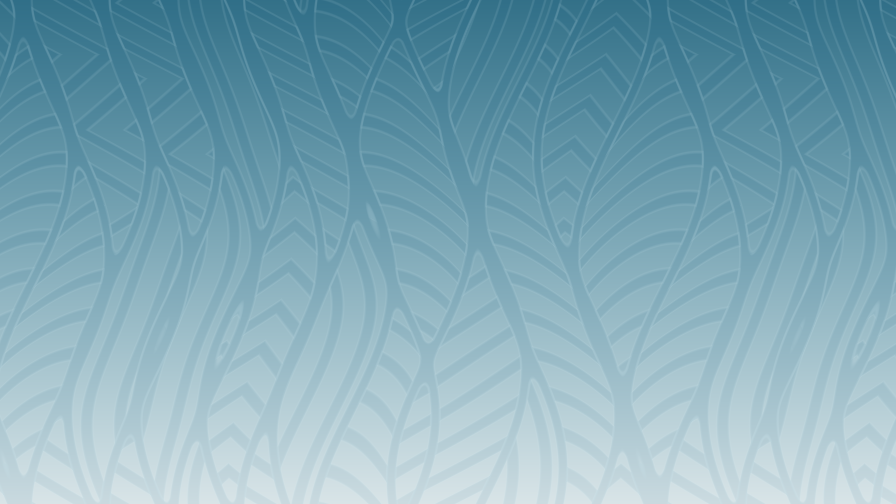
Give the GLSL for this pattern, as a WebGL 1 fragment shader.

```glsl
precision highp float;
// Woven wavy strands with striped leaf cells between them, over a vertical blue fade.
uniform vec2 u_resolution;

#define PERIOD 1.262         // width of one repeat, in canvas heights
#define WAVELENGTH 1.02      // height of one strand wave
#define SWAY 0.081           // sideways reach of a strand
#define STRAND_HALF 0.0085
#define STRIPE_HALF 0.0108
#define STRIPE_STEP 0.062
#define LINE_HALF 0.0021
#define MERGE 165.0          // higher gives sharper strand junctions
#define WALL_SOFTNESS 45.0   // lower rounds the stripes that follow a wall
#define SHADE vec3(0.13, 0.40, 0.53)
#define GLOW vec3(0.82, 0.92, 0.95)

const float TAU = 6.2831853;
const float STRANDS = 16.0;  // strands in one repeat, set in pairs

// Strand centre in x and its slope at depth y, for a running strand index
vec2 strand(float index, float y) {
  float k = mod(index, STRANDS);
  float pair = floor(k / 2.0);
  float side = mod(k, 2.0) * 2.0 - 1.0;
  float centre = (pair + 0.4) * PERIOD / 8.0 + 0.036 * cos(TAU * pair / 8.0 - 0.3);
  centre += side * 0.037 + floor(index / STRANDS) * PERIOD;
  // One pair opens the opposite way to the rest
  float spread = abs(pair - 5.0) < 0.5 ? -0.19 : 0.1;
  float crest = 0.41 + 0.51 * smoothstep(3.3, 7.0, pair) + side * spread;
  float angle = TAU * (y - crest) / WAVELENGTH;
  return vec2(centre + SWAY * cos(angle), -SWAY * TAU / WAVELENGTH * sin(angle));
}

// Scalar field whose level bands become the stripes of a cell
float stripeField(float cell, float y, float across, float fromLeft, float fromRight) {
  float kind = mod(cell, 6.0);
  float lean = mod(floor(cell / 2.0), 2.0) * 2.0 - 1.0;
  if (kind < 0.5) return (y - lean * 0.65 * across) / 1.19;
  if (kind < 1.5) return (y - 0.85 * abs(across)) / 1.31;
  if (kind < 2.5) return (lean > 0.0 ? fromLeft : fromRight) / 1.06;
  if (kind < 3.5) return (y - lean * 0.7 * across - 4.0 * across * across) / 1.24;
  if (kind < 4.5) {
    float zigzag = abs(fract(y / 0.3 + cell * 0.37) - 0.5) * 0.3;
    return (zigzag + lean * 0.65 * across) / 1.19;
  }
  return (y - lean * (0.55 * across + 0.015 * sin(35.0 * across))) / 1.2;
}

// Shade the inside of a shape and trace its edge with a pale line
vec3 paint(vec3 base, float edge, float depth, float pixel) {
  float inside = 1.0 - smoothstep(-pixel, pixel, edge);
  float line = 1.0 - smoothstep(LINE_HALF - pixel, LINE_HALF + pixel, abs(edge));
  vec3 shaded = mix(base, SHADE, inside * depth);
  return mix(shaded, GLOW, line * 0.11);
}

void main() {
  vec2 p = gl_FragCoord.xy / u_resolution.y;
  float y = 1.0 - p.y;
  float pixel = 0.8 / u_resolution.y;

  // Gather the strands: joined distance, soft walls, cell width and cell number
  float joined = 0.0;
  vec2 nearest = vec2(1.0);
  vec2 walls = vec2(0.0);
  float cell = 0.0;
  for (int i = -4; i < 27; i++) {
    float index = float(i);
    vec2 s = strand(index, y);
    float d = p.x - s.x;
    float wall = exp(-WALL_SOFTNESS * abs(d));
    joined += exp(-MERGE * abs(d) / sqrt(1.0 + s.y * s.y));
    if (d > 0.0) {
      float k = mod(index, STRANDS);
      cell += k * k; // a full repeat adds a multiple of 31
      nearest.x = min(nearest.x, d);
      walls.x += wall;
    } else {
      nearest.y = min(nearest.y, -d);
      walls.y += wall;
    }
  }
  cell = floor(mod(cell + 0.5, 31.0));
  walls = -log(max(walls, 1e-20)) / WALL_SOFTNESS;

  // Narrow gaps close up into solid junctions
  float closing = 1.0 - smoothstep(0.022, 0.038, nearest.x + nearest.y);
  float strandEdge = -log(max(joined, 1e-20)) / MERGE - STRAND_HALF - 0.006 * closing;

  // Stripes inside the cell, stopped at its walls
  float across = 0.5 * (walls.x - walls.y);
  float field = stripeField(cell, y, across, walls.x, walls.y);
  float stripeEdge = abs(fract(field / STRIPE_STEP) - 0.5) * STRIPE_STEP - STRIPE_HALF;
  stripeEdge = max(stripeEdge, -strandEdge);

  // Background fade, then stripes and strands
  vec3 color = vec3(0.2 + 0.58 * y + 0.07 * y * y,
                    0.44 + 0.47 * y - 0.015 * y * y,
                    0.532 + 0.405 * y - 0.03 * y * y);
  float depth = mix(0.165, 0.085, y);
  color = paint(color, stripeEdge, depth * 0.85, pixel);
  color = paint(color, strandEdge, depth, pixel);
  gl_FragColor = vec4(color, 1.0);
}
```
